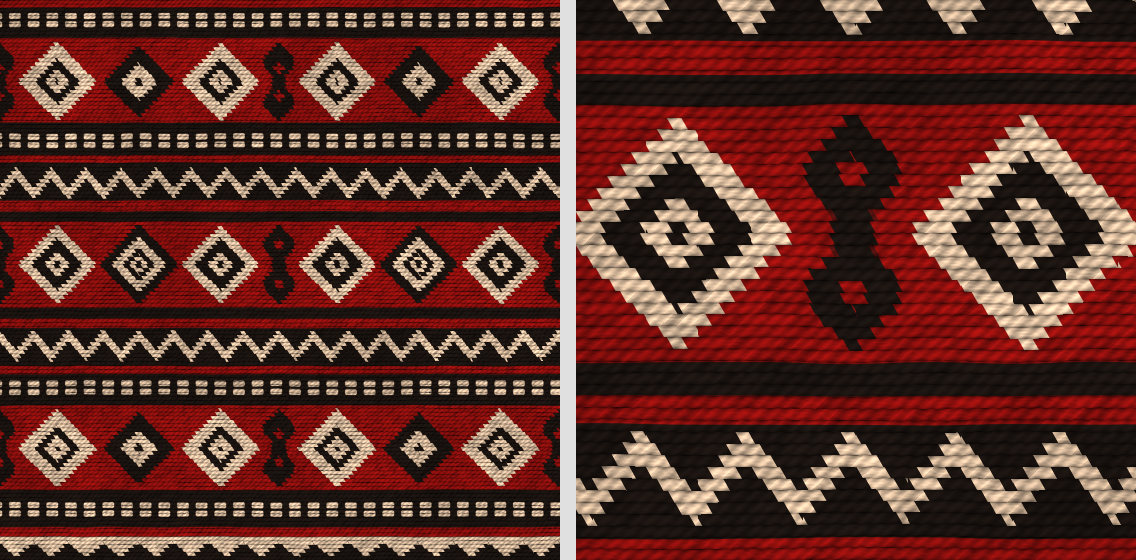
Left, the full canvas; right, a detail of the centre.
This pattern is drawn by a WebGL 2 fragment shader. Its source:

```glsl
#version 300 es
precision highp float;
// Woven wool textile: red and black bands with stepped diamonds, zigzags and dashes.

uniform vec2 u_resolution;
out vec4 outColor;

// Lengths are in cloth units: the canvas is CLOTH units wide, y runs downward.
const float CLOTH = 768.0;
const float ROW = CLOTH / 144.0;        // height of one woven row
const float STRAND = 7.0;               // width of one twisted strand
const float DASH_PERIOD = CLOTH / 30.0;
const float ZIGZAG_PERIOD = CLOTH / 16.0;
const float ZIGZAG_RISE = 28.0;
const float MOTIF_PERIOD = CLOTH / 2.0;
const float MOTIF_AXIS = 190.5;         // mirror axis through the black diamond
const float WEAR = 0.22;                // brightness change between strands

const vec3 RED = vec3(0.60, 0.065, 0.055);
const vec3 BLACK = vec3(0.115, 0.085, 0.070);
const vec3 CREAM = vec3(0.94, 0.81, 0.68);

// Top and bottom of every red band.
const vec2 RED_BANDS[9] = vec2[9](
  vec2(-9.0, 10.0), vec2(52.0, 168.0), vec2(213.0, 223.0),
  vec2(275.0, 290.0), vec2(304.0, 422.0), vec2(437.0, 450.0),
  vec2(502.0, 513.0), vec2(556.0, 672.0), vec2(723.0, 736.0));
const vec4 DASH_CENTERS = vec4(27.5, 193.0, 531.5, 698.5);
const vec3 MOTIF_CENTERS = vec3(112.0, 362.67, 615.0);

float hash(vec2 p) {
  return fract(sin(dot(p, vec2(127.1, 311.7))) * 43758.5453);
}

float noise(vec2 p) {
  vec2 i = floor(p), f = fract(p);
  f = f * f * (3.0 - 2.0 * f);
  return mix(mix(hash(i), hash(i + vec2(1, 0)), f.x),
             mix(hash(i + vec2(0, 1)), hash(i + vec2(1, 1)), f.x), f.y);
}

float fill(float dist, float aa) { return smoothstep(aa, -aa, dist); }

float diamond(vec2 p, float radius) { return abs(p.x) + abs(p.y) - radius; }

// Height of a triangle wave: 1 at the peaks, 0 at the valleys.
float zigzagWave(float x, float peak) {
  return abs(fract((x - peak) / ZIGZAG_PERIOD) - 0.5) * 2.0;
}

float zigzag(vec2 p, float middle, float peak) {
  float line = middle + (0.5 - zigzagWave(p.x, peak)) * ZIGZAG_RISE;
  return abs(p.y - line) - 7.5;
}

// One row of motifs; the middle row has more rings in its diamonds.
vec3 motifRow(vec3 color, vec2 p, bool ringed, float aa) {
  float x = abs(mod(p.x - MOTIF_AXIS + 0.5 * MOTIF_PERIOD, MOTIF_PERIOD) - 0.5 * MOTIF_PERIOD);

  // Black diamond
  vec2 q = vec2(x, p.y);
  color = mix(color, BLACK, fill(diamond(q, ringed ? 55.0 : 49.0), aa));
  color = mix(color, CREAM, fill(diamond(q, ringed ? 38.0 : 25.0), aa));
  if (ringed) {
    color = mix(color, BLACK, fill(diamond(q, 23.0), aa));
    color = mix(color, CREAM, fill(diamond(q, 14.0), aa));
  }
  color = mix(color, BLACK, fill(diamond(q, 6.5), aa));

  // Cream diamond
  q.x = x - 112.0;
  color = mix(color, CREAM, fill(diamond(q, 54.0), aa));
  color = mix(color, BLACK, fill(diamond(q, ringed ? 36.0 : 31.0), aa));
  color = mix(color, CREAM, fill(diamond(q, 18.0), aa));
  color = mix(color, BLACK, fill(diamond(q, ringed ? 6.5 : 4.0), aa));

  // Pair of black lozenges joined by a neck
  q = vec2(x - 0.5 * MOTIF_PERIOD, abs(p.y) - 27.0);
  float lozenge = max(diamond(q, 27.0), abs(q.x) - 21.0);
  float neck = max(abs(q.x) - 10.0, abs(p.y) - 8.0);
  color = mix(color, BLACK, fill(min(lozenge, neck), aa));
  q.y += ringed ? 0.0 : 8.0;
  return mix(color, RED, fill(diamond(q, 8.0), aa));
}

void main() {
  vec2 uv = gl_FragCoord.xy / u_resolution;
  vec2 cloth = vec2(uv.x, 1.0 - uv.y) * CLOTH;
  float aa = 0.75 * CLOTH / min(u_resolution.x, u_resolution.y);
  cloth.y += 1.4 * (noise(cloth / 38.0) - 0.5);

  // Snap shapes to woven rows, with slanted and slightly ragged ends
  float row = floor(cloth.y / ROW);
  float across = fract(cloth.y / ROW) - 0.5;
  float ragged = 2.0 * (hash(vec2(row, floor(cloth.x / 24.0))) - 0.5);
  vec2 woven = vec2(cloth.x - 3.0 * across + ragged, (row + 0.5) * ROW);

  // Bands
  float redness = 0.0;
  for (int i = 0; i < 9; i++) {
    vec2 band = RED_BANDS[i];
    redness = max(redness, fill(max(band.x - cloth.y, cloth.y - band.y), aa));
  }
  vec3 color = mix(BLACK, RED, redness);

  // Paired rows of dashes
  float dashX = abs(fract(cloth.x / DASH_PERIOD - 0.3) - 0.5) * DASH_PERIOD;
  for (int i = 0; i < 4; i++) {
    vec2 q = vec2(dashX, abs(abs(cloth.y - DASH_CENTERS[i]) - 5.7));
    float dash = length(max(q - vec2(5.5, 1.5), 0.0)) - 2.6;
    color = mix(color, CREAM, fill(dash, aa));
  }

  // Zigzags and the toothed border at the bottom
  float lines = min(zigzag(woven, 251.5, 22.0), zigzag(woven, 474.0, 46.0));
  float teeth = woven.y - 764.0 + 20.0 * zigzagWave(woven.x, 46.0);
  lines = min(lines, max(teeth, 736.0 - cloth.y));
  color = mix(color, CREAM, fill(lines, aa));

  for (int i = 0; i < 3; i++) {
    vec2 p = woven - vec2(0.0, MOTIF_CENTERS[i]);
    if (abs(p.y) < 60.0) color = motifRow(color, p, i == 1, aa);
  }

  // Twisted strands: rounded rows, slanted grooves, fibres and uneven dye
  float twist = cloth.x / STRAND + 0.8 * across + hash(vec2(row, 3.0));
  float roundRow = 1.0 - 4.0 * across * across;
  float groove = 0.5 + 0.5 * cos(6.2832 * twist);
  float shade = 0.42 + 0.5 * sqrt(roundRow) + 0.22 * (groove - 0.5);
  shade += WEAR * (hash(vec2(floor(twist), row)) - 0.5);
  shade += 0.16 * (noise(cloth * vec2(0.5, 1.3)) - 0.5);
  shade *= 0.92 + 0.16 * noise(cloth / 60.0);
  outColor = vec4(color * shade, 1.0);
}
```
